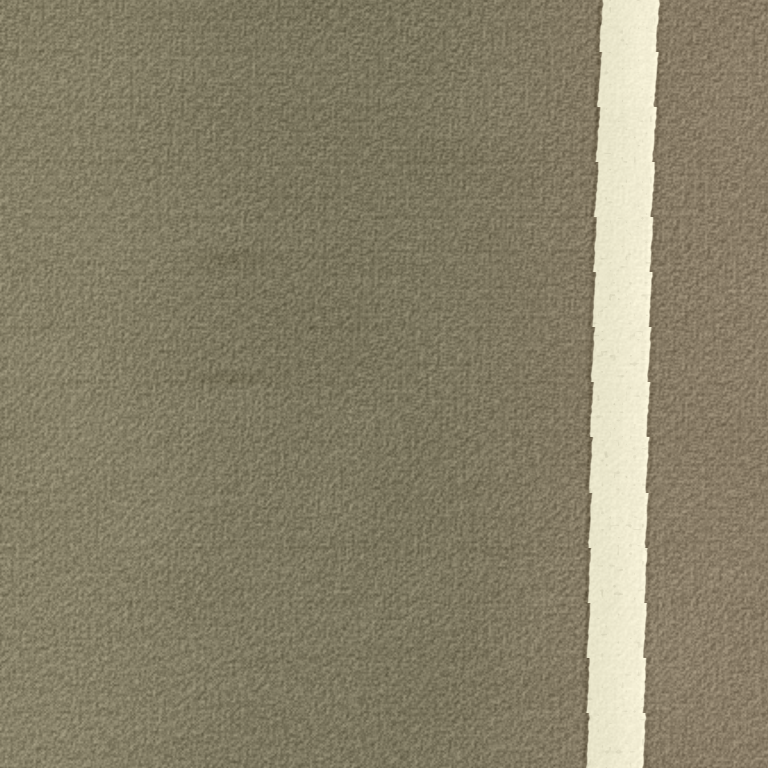
Reproduce this texture procedurally as a WebGL 2 fragment shader.

```glsl
#version 300 es
precision highp float;

uniform vec2 u_resolution;
out vec4 fragColor;

const float BAND_HEIGHT = 0.0717;
const float BAND_OFFSET = 0.0677;
const float STRIPE_WIDTH = 0.0735;

float hash(vec2 p) {
    return fract(sin(dot(p, vec2(127.1, 311.7))) * 43758.545);
}

float valueNoise(vec2 p) {
    vec2 cell = floor(p);
    vec2 f = fract(p);
    f = f * f * (3.0 - 2.0 * f);
    float low = mix(hash(cell), hash(cell + vec2(1.0, 0.0)), f.x);
    float high = mix(hash(cell + vec2(0.0, 1.0)), hash(cell + vec2(1.0)), f.x);
    return mix(low, high, f.y);
}

float fbm(vec2 p) {
    float sum = 0.0;
    float weight = 0.5;
    for (int i = 0; i < 4; i++) {
        sum += weight * (valueNoise(p) - 0.5);
        p = p * 2.03 + 17.3;
        weight *= 0.5;
    }
    return sum;
}

// Side-lit relief of small pebbles, centred on zero
float grain(vec2 uv) {
    vec2 p = uv * vec2(270.0, 230.0);
    float relief = valueNoise(p) - valueNoise(p + vec2(0.6, -0.6));
    float speck = valueNoise(uv * 430.0 + 31.7) - 0.5;
    return relief * 0.105 + speck * 0.12;
}

// Position counted in scan bands from the top
float bandCoord(float y) {
    return (1.0 - y - BAND_OFFSET) / BAND_HEIGHT;
}

// Left border of the stripe: a gentle curve broken into sawtooth steps
float stripeLeft(float y) {
    float curve = 0.7656 + 0.0182 * pow(max(y, 0.0), 1.7);
    float saw = 0.5 - fract(bandCoord(y));
    return curve + saw * 0.0035;
}

float smudge(vec2 uv, vec2 center, vec2 radius) {
    vec2 d = (uv - center) / radius;
    return exp(-dot(d, d));
}

// Thin dark joint between neighbouring bands
float seam(float y) {
    float k = bandCoord(y);
    float dist = abs(k - round(k)) * BAND_HEIGHT;
    return exp(-pow(dist / 0.0022, 2.0));
}

vec3 asphalt(vec2 uv) {
    vec3 olive = vec3(0.530, 0.505, 0.408);
    vec3 shade = vec3(0.487, 0.465, 0.373);
    vec3 taupe = vec3(0.540, 0.490, 0.405);
    vec3 color = mix(olive, shade, smoothstep(0.05, 0.38, uv.x));
    color = mix(color, taupe, smoothstep(0.50, 0.95, uv.x));

    // Broad stains and light falloff
    color += 0.035 * fbm(uv * vec2(5.0, 9.0));
    color += 0.020 * fbm(uv * vec2(9.0, 60.0) + 7.0);
    color += 0.012 * (0.5 - uv.y) * (1.0 - uv.x);
    color -= 0.045 * smudge(uv, vec2(0.30, 0.506), vec2(0.050, 0.008));
    color -= 0.035 * smudge(uv, vec2(0.30, 0.662), vec2(0.055, 0.014));
    color -= 0.025 * smudge(uv, vec2(0.63, 0.690), vec2(0.022, 0.016));

    float wear = smoothstep(0.2, 0.7, valueNoise(uv * vec2(14.0, 50.0)));
    color -= 0.020 * seam(uv.y) * wear;
    return color + grain(uv) * vec3(1.0, 0.98, 0.92);
}

vec3 paint(vec2 uv, float across) {
    vec3 cream = vec3(0.915, 0.900, 0.795);
    vec3 ivory = vec3(0.950, 0.930, 0.830);
    vec3 color = mix(cream, ivory, smoothstep(0.1, 0.95, across));
    color += 0.03 * smoothstep(0.90, 0.97, across);
    color += 0.025 * fbm(uv * vec2(30.0, 18.0));
    float pit = smoothstep(0.80, 0.96, valueNoise(uv * 190.0));
    return color + grain(uv) * 0.28 - pit * 0.055;
}

void main() {
    vec2 uv = gl_FragCoord.xy / u_resolution;
    float softness = max(1.0 / u_resolution.x, 0.0012);

    // Slightly frayed stripe borders
    float fray = (valueNoise(vec2(uv.y * 170.0, 3.0)) - 0.5) * 0.0016;
    float offset = uv.x - stripeLeft(uv.y) - fray;
    float inside = min(offset, STRIPE_WIDTH - offset);
    float coverage = smoothstep(-softness, softness, inside);

    vec3 ground = asphalt(uv);
    float rim = exp(-pow((inside + 0.003) / 0.0025, 2.0));
    ground -= 0.09 * rim * (offset < 0.0 ? 1.0 : 0.65);

    vec3 color = mix(ground, paint(uv, offset / STRIPE_WIDTH), coverage);
    fragColor = vec4(clamp(color, 0.0, 1.0), 1.0);
}
```
